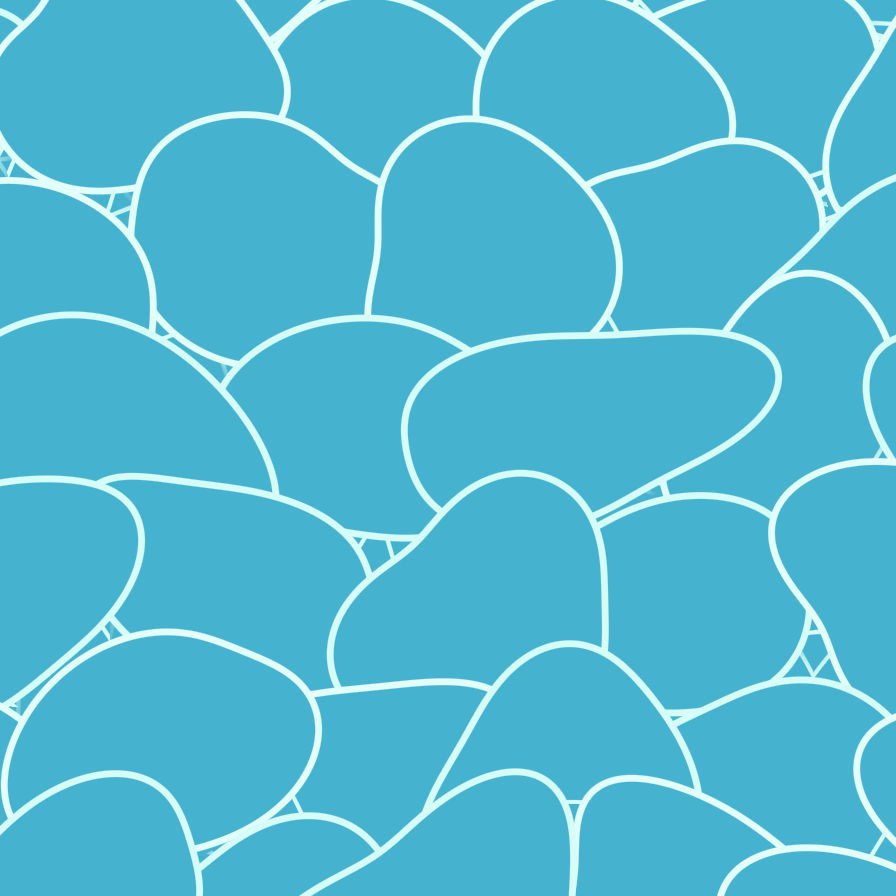
A WebGL 1 fragment shader for this pattern:

```glsl
precision highp float;
// Calm shallow water: overlapping rounded cells edged with pale foam lines.
// Wobbly ellipses on a jittered brick grid are painted from top to bottom,
// and fine webs of foam bridge the narrow corners left between two cells.

uniform vec2 u_resolution;

const vec3 WATER = vec3(0.27, 0.70, 0.81);
const vec3 FOAM_BRIGHT = vec3(0.89, 1.0, 0.98);
const vec3 FOAM_SOFT = vec3(0.84, 0.99, 0.97);

const int ROWS = 7;
const int COLUMNS = 7;
const vec2 SPACING = vec2(0.24, 0.185);
const vec2 CELL_RADII = vec2(0.165, 0.132);
const float LINE_HALF = 0.0038;
const float WEB_HALF = 0.0024;
const float REACH = 0.36;
const float FAR = 10.0;

// Four random values in 0..1 for a grid cell.
vec4 hash4(vec2 cell, float seed) {
  float n = dot(cell, vec2(127.1, 311.7)) + seed * 74.7;
  return fract(sin(n + vec4(0.0, 19.3, 47.9, 83.1)) * 43758.5);
}

// Implicit bean shape: bent ellipse with two harmonics in its radius.
float beanField(vec2 p, vec2 radii, float turn, vec4 shape) {
  float c = cos(turn);
  float s = sin(turn);
  vec2 q = vec2(c * p.x + s * p.y, c * p.y - s * p.x) / radii;
  q.y += (shape.x - 0.5) * 0.55 * q.x * q.x;
  float angle = atan(q.y, q.x);
  float wobble = 0.09 * sin(2.0 * angle + 6.28 * shape.y)
               + mix(0.06, 0.13, shape.w) * sin(3.0 * angle + 6.28 * shape.z);
  return length(q) - 1.0 - wobble;
}

// Approximate signed distance in x, its unit gradient in yz.
vec3 beanDistance(vec2 p, vec2 radii, float turn, vec4 shape) {
  float e = 0.001;
  float f = beanField(p, radii, turn, shape);
  vec2 slope = vec2(beanField(p + vec2(e, 0.0), radii, turn, shape) - f,
                    beanField(p + vec2(0.0, e), radii, turn, shape) - f) / e;
  float steepness = clamp(length(slope), 2.0, 16.0);
  return vec3(f, slope) / steepness;
}

// Smooth coverage of the region where distance is negative.
float coverage(float distance, float pixel) {
  return clamp(0.5 - distance / pixel, 0.0, 1.0);
}

// Thin line where the gap between two edges has the given width.
float foamWeb(vec3 edgeA, vec3 edgeB, float gapWidth, float pixel) {
  float slope = length(edgeA.yz + edgeB.yz);
  float d = (edgeA.x + edgeB.x - gapWidth) / max(slope, 0.2);
  float acute = 1.0 - smoothstep(0.9, 1.25, slope);
  float outside = step(0.0, edgeA.x) * step(0.0, edgeB.x);
  return acute * outside * coverage(abs(d) - WEB_HALF, pixel);
}

void main() {
  float scale = min(u_resolution.x, u_resolution.y);
  vec2 p = gl_FragCoord.xy / scale;
  float pixel = 1.2 / scale;
  vec3 color = WATER;
  vec3 nearestEdge = vec3(FAR, 0.0, 0.0);

  for (int j = 0; j < ROWS; j++) {
    for (int i = 0; i < COLUMNS; i++) {
      // Every second column first, so neighbours overlap in both directions.
      vec2 cell = vec2(mod(float(i) * 2.0, 7.0), float(ROWS - 1 - j));
      vec4 place = hash4(cell, 1.0);
      vec4 shape = hash4(cell, 2.0);
      float brick = 0.5 * mod(cell.y, 2.0);
      vec2 center = (cell + vec2(brick - 0.9, -0.25)) * SPACING
                  + (place.xy - 0.5) * vec2(0.09, 0.07);
      vec2 local = p - center;
      if (dot(local, local) > REACH * REACH) continue;

      float stretch = mix(0.85, 1.2, place.z);
      vec2 radii = CELL_RADII * vec2(stretch, 1.0 / stretch);
      vec3 edge = beanDistance(local, radii, (place.w - 0.5) * 1.5, shape);
      vec3 foam = mix(FOAM_SOFT, FOAM_BRIGHT, step(0.45, shape.y));

      // Web behind the cell, then its body, then its outline.
      float web = foamWeb(edge, nearestEdge, mix(0.016, 0.034, shape.x), pixel);
      color = mix(color, FOAM_SOFT, web);
      color = mix(color, WATER, coverage(edge.x, pixel));
      color = mix(color, foam, coverage(abs(edge.x) - LINE_HALF, pixel));

      // Covered points forget the edges below them.
      if (edge.x < 0.0) nearestEdge = vec3(FAR, 0.0, 0.0);
      else if (edge.x < nearestEdge.x) nearestEdge = edge;
    }
  }
  gl_FragColor = vec4(color, 1.0);
}
```
